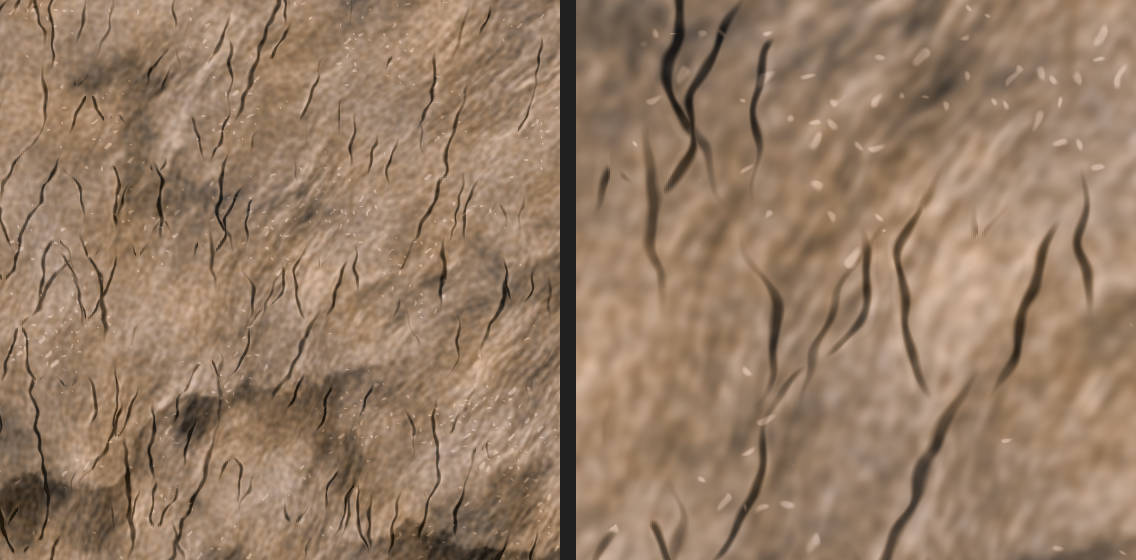
Left, the full canvas; right, a detail of the centre.
This texture is drawn by a WebGL 2 fragment shader. Its source:

```glsl
#version 300 es
precision highp float;
// Weathered brown rock face with slanted grain, dark stains, ledges and steep cracks.

#define BASE_TONE 0.632
#define RELIEF 0.68
#define STAIN_DEPTH 0.17
#define MOTTLE 0.13
#define GRAIN 0.085
#define CRACK_DEPTH 0.36
#define CRACK_WIDTH 0.0042
#define LEDGE_DEPTH 0.20
#define SPECK_GAIN 0.17
#define DARK vec3(0.25, 0.20, 0.15)
#define MID vec3(0.59, 0.48, 0.38)
#define PALE vec3(0.71, 0.60, 0.51)

uniform vec2 u_resolution;
out vec4 fragColor;

float hash(vec2 c) {
  vec3 q = fract(c.xyx * 0.1031);
  q += dot(q, q.yzx + 33.33);
  return fract((q.x + q.y) * q.z);
}

float cornerSlope(vec2 cell, vec2 offset) {
  float a = 6.2832 * hash(cell);
  return dot(vec2(cos(a), sin(a)), offset);
}

// Gradient noise, centred on zero
float noise(vec2 p) {
  vec2 i = floor(p), f = p - i;
  vec2 w = f * f * f * (f * (f * 6.0 - 15.0) + 10.0);
  vec2 e = vec2(1.0, 0.0);
  return mix(mix(cornerSlope(i, f), cornerSlope(i + e, f - e), w.x),
             mix(cornerSlope(i + e.yx, f - e.yx), cornerSlope(i + 1.0, f - 1.0), w.x), w.y);
}

float fbm(vec2 p) {
  float sum = 0.0, amp = 1.0;
  for (int i = 0; i < 5; i++) {
    sum += amp * noise(p);
    p = mat2(1.6, 1.2, -1.2, 1.6) * p + 17.3;
    amp *= 0.55;
  }
  return sum;
}

// Across and along the grain: steep at the left, leaning at the right
vec2 grainSpace(vec2 p) {
  float bend = 0.05 * noise(p * 3.0 + 4.7) + 0.012 * noise(p * 14.0);
  return vec2(p.x - p.y * mix(0.2, 0.6, p.x) + bend, p.y + 0.3 * p.x);
}

float height(vec2 p) {
  vec2 q = grainSpace(p) * vec2(10.0, 4.2);
  float sum = 0.0, amp = 1.0;
  for (int i = 0; i < 4; i++) {
    sum += amp * noise(q + float(i) * 31.7);
    q *= 2.0;
    amp *= 0.57;
  }
  return sum;
}

// x: dark line, y: lit lip beside it
vec2 cracks(vec2 p) {
  vec2 result = vec2(0.0);
  vec2 wiggle = vec2(0.018 * noise(p * 9.0) + 0.009 * noise(p * 32.0 + 5.0), 0.0);
  vec2 q = p + wiggle - vec2(0.14 * p.y, 0.0);
  for (int i = 0; i < 3; i++) {
    float k = float(i);
    float n = noise(q * vec2(5.0 + 5.0 * k, 1.3 + 1.5 * k) + 23.1 * k + 8.4);
    vec2 g = vec2(dFdx(n), dFdy(n)) * u_resolution.y;
    float slope = max(length(g), 0.5);
    float d = n / slope;
    float place = noise(p * (5.0 + 2.0 * k) + 41.0 + 13.0 * k) + 0.24 * (0.42 - p.x);
    float open = smoothstep(-0.02, 0.24, place) * smoothstep(0.5, 0.85, abs(g.x) / slope);
    float width = CRACK_WIDTH / (1.0 + 0.4 * k) * (0.35 + 0.65 * open);
    width *= 1.0 + 1.2 * noise(p * 45.0 + k);
    float line = open * (1.0 - smoothstep(0.25 * width, width + 0.0015, abs(d)));
    float lip = open * exp(-pow((d - 2.2 * width) / (width + 0.001), 2.0));
    result = max(result, vec2(line, lip));
  }
  return result;
}

// x: shade under an overhang, y: pale rim above it
vec2 ledge(vec2 p, float rim, float reach) {
  float depth = rim + 0.06 * fbm(p * 7.0 + 2.0) - p.y;
  float ragged = 0.07 * fbm(p * 13.0 + 9.0);
  float shade = smoothstep(-0.004, 0.014, depth) * (1.0 - smoothstep(0.02, reach, depth + ragged));
  float lit = exp(-pow((depth + 0.025) / 0.022, 2.0));
  return vec2(shade, lit);
}

// Small pale chips scattered in loose clusters
float specks(vec2 p) {
  vec2 q = p * 75.0 + 0.8 * noise(p * 60.0), cell = floor(q);
  vec2 centre = 0.35 + 0.3 * vec2(hash(cell + 3.0), hash(cell + 71.0));
  float size = mix(0.12, 0.34, hash(cell + 19.0));
  float cluster = smoothstep(-0.1, 0.4, noise(p * 6.0 + 27.0));
  float present = step(1.0 - 0.28 * cluster - 0.015, hash(cell + 53.0));
  return present * (1.0 - smoothstep(0.4 * size, size + 0.06, length(q - cell - centre)));
}

void main() {
  vec2 p = gl_FragCoord.xy / u_resolution.y;
  vec2 g = grainSpace(p);

  // Slanted relief lit from the upper left
  vec2 toLight = 0.004 * vec2(-0.53, 0.85);
  float rough = mix(0.6, 1.4, smoothstep(-0.3, 0.3, noise(p * 5.0 + 60.0)));
  float tone = BASE_TONE + RELIEF * rough * (height(p) - height(p + toLight));

  // Broad mottling and fine grain
  tone += MOTTLE * fbm(g * vec2(9.0, 5.0) + 14.0);
  tone += GRAIN * (noise(g * vec2(120.0, 70.0)) + noise(p * 85.0 + 7.0));

  // Dark stains, denser toward the left and the foot
  float stainField = fbm(g * vec2(4.2, 3.0) + 36.0) + 0.16 * (0.5 - p.x) + 0.14 * (0.4 - p.y);
  float stain = smoothstep(0.1, 0.42, stainField);
  tone -= STAIN_DEPTH * stain;

  // Overhangs
  float rim = mix(0.14, 0.31, smoothstep(0.18, 0.33, p.x)) + 0.07 * smoothstep(0.55, 0.75, p.x);
  vec2 shelf = ledge(p, rim, 0.15) * (1.0 - smoothstep(0.66, 0.78, p.x));
  vec2 foot = ledge(p, 0.035, 0.12) * smoothstep(0.5, 0.7, p.x);
  tone += LEDGE_DEPTH * (0.3 * (shelf.y + foot.y) - shelf.x - foot.x);

  // Chips and cracks
  tone += SPECK_GAIN * specks(p);
  vec2 crack = cracks(p);
  tone += 0.06 * crack.y * (1.0 - crack.x) - CRACK_DEPTH * crack.x;

  // Tone to colour, with greyer stains and a slight drift in warmth
  tone = clamp(tone, 0.12, 0.83);
  vec3 color = tone < MID.r ? mix(DARK, MID, (tone - DARK.r) / (MID.r - DARK.r))
                            : mix(MID, PALE, (tone - MID.r) / (PALE.r - MID.r));
  color = mix(color, vec3(dot(color, vec3(0.3, 0.59, 0.11))), 0.12 * stain);
  color += vec3(0.03, 0.0, -0.04) * (noise(p * 7.0 + 90.0) + 0.6 * noise(p * 55.0 + 33.0));
  fragColor = vec4(clamp(color, 0.0, 1.0), 1.0);
}
```
